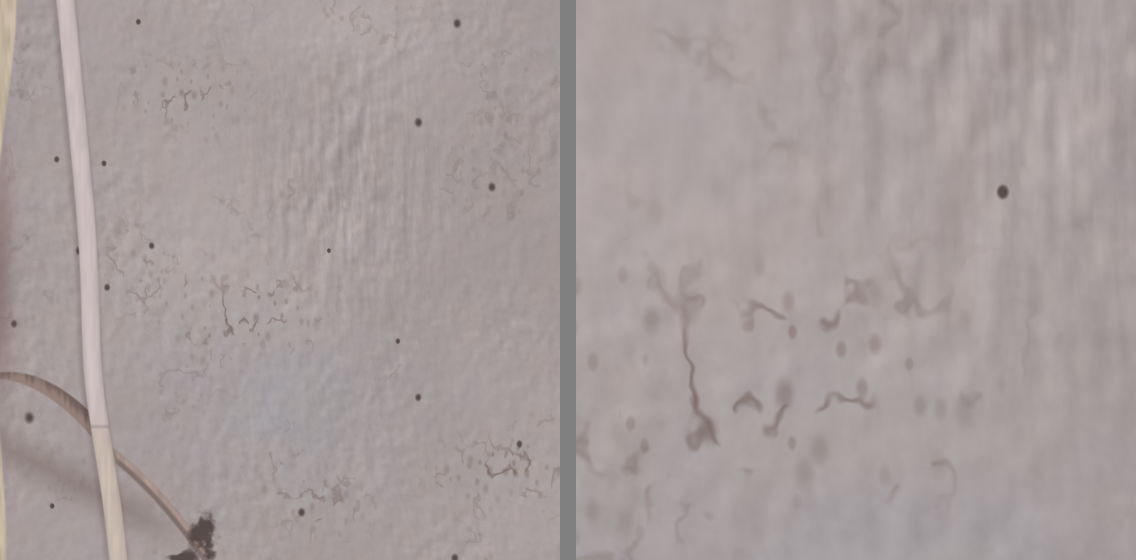
Left: the whole. Right: its middle third, enlarged.
Reproduce this texture procedurally as a WebGL 2 fragment shader.

```glsl
#version 300 es
precision highp float;
// Weathered mauve plaster with flaking cracks, a pale dry stem and withered twigs.
uniform vec2 u_resolution;
out vec4 fragColor;

const vec3 PLASTER = vec3(0.655, 0.614, 0.612);
const vec3 STAIN = vec3(0.45, 0.38, 0.36);
const vec3 STEM = vec3(0.785, 0.730, 0.730);
const vec3 STRAW = vec3(0.76, 0.70, 0.62);
const vec3 TWIG = vec3(0.58, 0.50, 0.47);
const vec3 SOOT = vec3(0.27, 0.22, 0.21);

vec2 hash2(vec2 p) {
    vec3 q = fract(p.xyx * vec3(0.1031, 0.1030, 0.0973));
    q += dot(q, q.yzx + 33.33);
    return fract((q.xx + q.yz) * q.zy);
}

float noise(vec2 p) {
    vec2 i = floor(p), f = fract(p);
    f = f * f * (3.0 - 2.0 * f);
    vec2 e = vec2(1.0, 0.0);
    return mix(mix(hash2(i).x, hash2(i + e).x, f.x),
               mix(hash2(i + e.yx).x, hash2(i + 1.0).x, f.x), f.y);
}

float fbm(vec2 p) {
    float sum = 0.0, amp = 0.5;
    for (int i = 0; i < 4; i++) {
        sum += amp * noise(p);
        p = mat2(1.6, 1.2, -1.2, 1.6) * p + 7.3;
        amp *= 0.5;
    }
    return sum;
}

// Cellular flecks: one soft grain of random size in some of the cells.
float flecks(vec2 p, float density) {
    vec2 cell = floor(p);
    float cover = 0.0;
    for (int y = -1; y <= 1; y++)
        for (int x = -1; x <= 1; x++) {
            vec2 id = cell + vec2(x, y);
            vec2 size = hash2(id + 51.7);
            float d = length(p - id - hash2(id));
            float grain = 1.0 - smoothstep(0.08, 0.2 + 0.35 * size.x, d);
            cover = max(cover, grain * step(size.y, density));
        }
    return cover;
}

// Light-from-the-side shading of a noise height field.
float relief(vec2 p) {
    return fbm(p) - fbm(p + vec2(0.45, -0.35));
}

float blob(vec2 p, vec2 center, vec2 radius) {
    vec2 q = (p - center) / radius;
    return exp(-dot(q, q));
}

// Soft-edged coverage of a band, from its signed offset and half width.
float band(float offset, float halfWidth, float blur) {
    return 1.0 - smoothstep(halfWidth - blur, halfWidth + blur, abs(offset));
}

// Thin broken lines along the mid level of a noise field.
float cracks(vec2 p, float width) {
    float ridge = 1.0 - smoothstep(0.0, width, abs(fbm(p) - 0.47));
    return ridge * smoothstep(0.42, 0.62, noise(p * 2.3 + 19.0));
}

vec3 plaster(vec2 p) {
    // Broad warm and cool patches
    vec3 col = PLASTER + 0.06 * (fbm(p * 4.0 + 3.0) - 0.47);
    col += vec3(-0.012, 0.008, 0.018) * blob(p, vec2(0.52, 0.27), vec2(0.2, 0.14));
    col += 0.025 * blob(p, vec2(0.62, 0.95), vec2(0.1, 0.07));
    col += 0.018 * blob(p, vec2(0.38, 0.58), vec2(0.2));
    col += vec3(0.004, 0.0, -0.006) * (noise(p * 25.0) - 0.5) * 2.0;

    // Flaky grain and vertical brush streaks
    float rough = 0.5 + 0.7 * smoothstep(0.35, 0.65, fbm(p * 5.0 + 11.0));
    float streaked = blob(p, vec2(0.62, 0.65), vec2(0.17, 0.22));
    col += 0.085 * rough * relief(p * vec2(58.0, 44.0));
    col += 0.15 * streaked * relief(p * vec2(75.0, 13.0));
    col += 0.018 * (fbm(p * 130.0) - 0.47);

    // Worn clusters carrying cracks and stains
    float worn = blob(p, vec2(0.46, 0.44), vec2(0.11, 0.07));
    worn += blob(p, vec2(0.87, 0.16), vec2(0.10, 0.05));
    worn += 0.8 * blob(p, vec2(0.58, 0.10), vec2(0.08, 0.06));
    worn += 0.7 * blob(p, vec2(0.36, 0.83), vec2(0.09, 0.07));
    worn += 0.6 * blob(p, vec2(0.22, 0.54), vec2(0.05, 0.09));
    float wear = min(1.0, worn + 0.35 * smoothstep(0.5, 0.65, fbm(p * 6.0 + 31.0)));
    col = mix(col, STAIN, 0.6 * wear * cracks(p * vec2(26.0, 22.0), 0.06));
    col = mix(col, STAIN, 0.4 * wear * flecks(p * vec2(62.0, 38.0), 0.4));
    col = mix(col, vec3(0.73, 0.69, 0.67), 0.5 * streaked * flecks(p * vec2(68.0, 24.0), 0.3));
    return mix(col, SOOT, 0.8 * flecks(p * vec2(44.0, 36.0) + 8.0, 0.006));
}

void main() {
    vec2 p = gl_FragCoord.xy / u_resolution;
    vec3 col = plaster(p);
    float fiber = noise(p * vec2(190.0, 28.0)) - 0.5;

    // Cast shadow and the stained left margin
    float shade = band(p.y - 0.205 + 0.5 * p.x, 0.018, 0.045) * (1.0 - smoothstep(0.22, 0.36, p.x));
    col = mix(col, vec3(0.50, 0.44, 0.42), 0.75 * shade);
    col = mix(col, vec3(0.50, 0.40, 0.40), 0.65 * blob(p, vec2(0.0, 0.5), vec2(0.022, 0.22)));

    // Upper twig, widening toward the stem
    float upper = p.y - 0.329 + 3.3 * p.x * p.x;
    float upperCover = band(upper, 0.006 + 0.09 * p.x, 0.003) * step(p.x, 0.165);
    col = mix(col, mix(TWIG, STAIN, smoothstep(-0.01, 0.015, upper + 0.02 * fiber)), upperCover);

    // Lower twig with a dark underside and a ragged foot
    float along = p.x - 0.21;
    float lower = (p.y - 0.185 + 0.8 * along + 2.0 * along * along) / (1.3 + 2.0 * along);
    float span = smoothstep(0.195, 0.215, p.x) * (1.0 - smoothstep(0.36, 0.38, p.x));
    col = mix(col, STAIN, 0.75 * span * band(lower + 0.003, 0.009, 0.003));
    col = mix(col, vec3(0.65, 0.57, 0.54) + 0.1 * fiber, span * band(lower - 0.002, 0.005, 0.003));
    float foot = blob(p, vec2(0.365, 0.045), vec2(0.035, 0.055));
    foot += 0.7 * blob(p, vec2(0.31, 0.005), vec2(0.045, 0.012));
    col = mix(col, SOOT, 0.8 * smoothstep(0.45, 0.75, foot * (0.35 + 1.2 * fbm(p * 42.0))));

    // Pale stem, bowed to the left and rounded by side shading
    float bow = (p.y - 0.32) / 0.17;
    float across = p.x - 0.212 + 0.095 * p.y + 0.014 * exp(-bow * bow);
    col *= 1.0 - 0.12 * band(across + 0.003, 0.021, 0.006);
    float side = across / 0.0165;
    vec3 stem = mix(STEM, STRAW, 0.5 * (1.0 - smoothstep(0.2, 0.28, p.y)));
    stem *= 1.01 - 0.13 * side * side * side * side - 0.025 * side + 0.06 * fiber;
    stem *= 1.0 - 0.12 * band(p.y - 0.238, 0.003, 0.003);
    col = mix(col, stem, band(across, 0.0165, 0.002));

    // Straw blade along the left border
    float edge = 0.03 * smoothstep(0.66, 1.0, p.y) + 0.012 * (1.0 - smoothstep(0.02, 0.28, p.y));
    float blade = (1.0 - smoothstep(edge - 0.003, edge + 0.002, p.x)) * smoothstep(0.0, 0.004, edge);
    col = mix(col, STRAW + 0.1 * fiber, blade);

    fragColor = vec4(clamp(col, 0.0, 1.0), 1.0);
}
```
